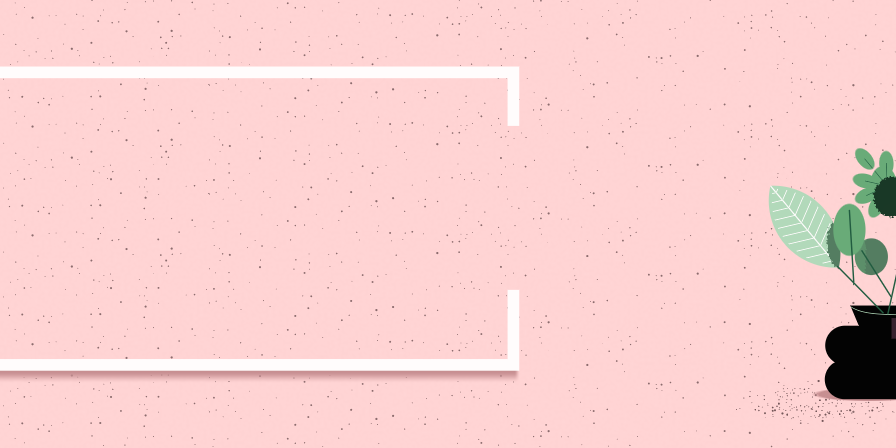
Reproduce this background procedurally as a Shadertoy shader.

```glsl
// Speckled pink paper with an open white frame and a potted plant at the right.
// Units: the canvas is 100 high, so a 2:1 canvas is 200 wide.

const vec3 PAPER = vec3(1.0, 0.83, 0.83), WHITE = vec3(1.0, 0.99, 0.99);
const vec3 SHADOW = vec3(0.78, 0.56, 0.57), SPECK = vec3(0.40, 0.29, 0.30);
const vec3 PALE = vec3(0.70, 0.85, 0.73), GREEN = vec3(0.41, 0.67, 0.47);
const vec3 DEEP = vec3(0.33, 0.49, 0.38), STEM = vec3(0.13, 0.36, 0.25);
const vec3 NIGHT = vec3(0.10, 0.22, 0.15), POT = vec3(0.01, 0.012, 0.01);

vec3 hash3(vec2 p) {
    vec3 q = fract(p.xyx * vec3(0.1031, 0.1030, 0.0973));
    q += dot(q, q.yxz + 33.33);
    return fract((q.xxy + q.yzz) * q.zyx);
}

float corner(vec2 cell, vec2 f) {
    float a = 6.2832 * hash3(cell).x;
    return dot(vec2(cos(a), sin(a)), f);
}

float gradientNoise(vec2 p) {
    vec2 i = floor(p), f = p - i, u = f * f * (3.0 - 2.0 * f), e = vec2(1, 0);
    return mix(mix(corner(i, f), corner(i + e.xy, f - e.xy), u.x),
               mix(corner(i + e.yx, f - e.yx), corner(i + 1.0, f - 1.0), u.x), u.y);
}

float fill(float d, float px) { return clamp(0.5 - d / px, 0.0, 1.0); }

// One jittered dot per cell, kept with the given probability.
float speckle(vec2 p, float cell, float density, float px) {
    vec2 id = floor(p / cell);
    vec3 h = hash3(id + 7.0);
    float r = mix(0.08, 0.24, pow(hash3(id + 91.0).x, 3.0));
    float d = length(p - (id + 0.2 + 0.6 * h.xy) * cell) - r;
    return step(1.0 - density, h.z) * fill(d, px);
}

float box(vec2 p, vec2 halfSize) {
    vec2 q = abs(p) - halfSize;
    return max(q.x, q.y);
}

float segment(vec2 p, vec2 a, vec2 b) {
    vec2 v = b - a;
    return length(p - a - v * clamp(dot(p - a, v) / dot(v, v), 0.0, 1.0));
}

float ellipse(vec2 p, vec2 r) { return (length(p / r) - 1.0) * min(r.x, r.y); }

// x runs across and y along the given direction.
vec2 toAxis(vec2 p, vec2 dir) { return vec2(dot(p, vec2(dir.y, -dir.x)), dot(p, dir)); }

float vesica(vec2 p, float halfLength, float halfWidth) {
    float r = (halfLength * halfLength + halfWidth * halfWidth) / (2.0 * halfWidth);
    return length(vec2(abs(p.x) + r - halfWidth, p.y)) - r;
}

vec3 drawPaper(vec2 p, float px) {
    float period = 24.3;
    vec2 q = vec2(p.x, mod(p.y, period));
    float density = 0.13 + 0.5 * max(gradientNoise(q * 0.11), 0.0);
    vec3 col = PAPER + 0.008 * gradientNoise(p * 1.3);
    col = mix(col, SPECK, 0.75 * speckle(q, period / 16.0, density, px));
    float dust = 1.0 - smoothstep(0.2, 1.0, length((p - vec2(184, 10.5)) / vec2(25, 6)));
    return mix(col, SPECK, 0.9 * speckle(p, 0.8, 0.6 * dust, px));
}

vec3 drawFrame(vec3 col, vec2 p, float px) {
    vec2 q = p - vec2(50, 51.2), size = vec2(65.9, 33.95);
    float drop = 17.3 - p.y;
    float shade = (1.0 - smoothstep(0.2, 2.9, drop)) * step(0.0, drop);
    col = mix(col, SHADOW, shade * (1.0 - smoothstep(114.8, 116.1, p.x)));
    float d = max(box(q, size), -box(q, size - 2.6));
    return mix(col, WHITE, fill(max(d, 18.3 - abs(p.y - 53.6)), px));
}

vec3 drawPot(vec3 col, vec2 p, float px) {
    col = mix(col, SHADOW, fill(ellipse(p - vec2(194, 12), vec2(12, 1.5)), px));
    float neck = max(abs(p.y - 27.9) - 3.9, 189.8 + 0.42 * (31.8 - p.y) - p.x);
    float upper = segment(p, vec2(188.6, 22.9), vec2(204, 22.9)) - 4.4;
    float lower = segment(p, vec2(188.5, 15.3), vec2(204, 15.3)) - 4.4;
    col = mix(col, POT, fill(min(neck, min(upper, lower)), px));
    col = mix(col, vec3(0.22, 0.13, 0.18), fill(box(p - vec2(200, 26.7), vec2(1, 2.3)), px));
    float rim = 31.6 - 1.9 * (1.0 - exp(0.35 * (189.8 - p.x)));
    return mix(col, PALE, step(189.9, p.x) * fill(abs(p.y - rim) - 0.08, px));
}

vec3 drawLeaves(vec3 col, vec2 p, float px) {
    float rough = 0.7 * gradientNoise(p * 2.0);
    // Pale leaf with ribs and a shaded base
    vec2 tip = vec2(172, 58.5), base = vec2(187.2, 40.3);
    vec2 q = toAxis(p - 0.5 * (tip + base), normalize(base - tip));
    float leaf = vesica(q, 11.9, 5.9), spacing = 2.2;
    float rib = abs(mod(q.y + 0.5 * abs(q.x), spacing) - 0.5 * spacing) - 0.1;
    rib = min(max(rib, leaf + 0.7), abs(q.x) - 0.13);
    vec3 tone = mix(PALE, WHITE, fill(rib, px));
    tone = mix(tone, DEEP, fill(ellipse(p - vec2(188.2, 45.8), vec2(3.6, 6)) + rough, px));
    col = mix(col, tone, fill(leaf, px));
    // Round leaf, then the oval leaf in front of it
    tone = mix(DEEP, GREEN, 0.4 * fill(p.x - 193.2 + rough, px));
    col = mix(col, tone, fill(ellipse(p - vec2(194.5, 42.7), vec2(3.7, 4.1)), px));
    col = mix(col, GREEN, fill(ellipse(p - vec2(189.6, 48.7), vec2(3.6, 5.8)), px));
    // Lobed leaf: a fan of ovals around a dark heart
    vec2 c = p - vec2(198, 58.5);
    float fan = ellipse(c + vec2(0.8, 0.0), vec2(3, 4.5)), vein = 9.0;
    for (int i = 0; i < 5; i++) {
        float a = 1.6 + 0.66 * float(i), reach = i == 1 ? 7.8 : 5.0;
        vec2 dir = vec2(cos(a), sin(a));
        fan = min(fan, ellipse(toAxis(c - reach * dir, dir), vec2(1.6, 2.8)));
        vein = min(vein, segment(c, vec2(0), reach * dir) - 0.06);
    }
    col = mix(col, mix(GREEN, STEM, fill(vein, px)), fill(fan, px));
    return mix(col, NIGHT, fill(ellipse(c - vec2(1.3, -2.5), vec2(4.3, 4.5)) + rough, px));
}

vec3 drawStems(vec3 col, vec2 p, float px) {
    float d = segment(p, vec2(187, 40.5), vec2(197.1, 30.2));
    d = min(d, segment(p, vec2(189.6, 53), vec2(190.6, 36.5)));
    d = min(d, segment(p, vec2(192.4, 44), vec2(199, 33.6)));
    d = min(d, segment(p, vec2(200.2, 39), vec2(198.2, 30)));
    return mix(col, STEM, fill(d - 0.16, px));
}

void mainImage(out vec4 fragColor, in vec2 fragCoord) {
    float px = 100.0 / iResolution.y;
    vec2 p = fragCoord * px;
    vec3 col = drawFrame(drawPaper(p, px), p, px);
    col = drawLeaves(drawPot(col, p, px), p, px);
    fragColor = vec4(drawStems(col, p, px), 1.0);
}
```
